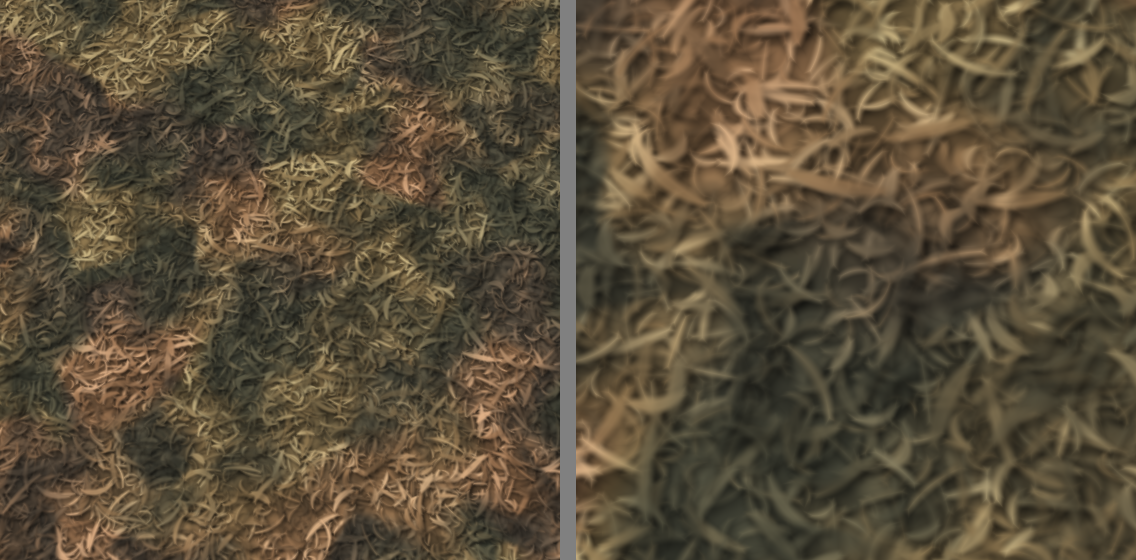
Left, the full canvas; right, a detail of the centre.
Write a Shadertoy shader that draws this texture.

```glsl
// Weathered lawn: soft, slender blades lie tangled in slate and straw patches.
// Each layer scatters one blade per grid cell, with a soft shadow below it;
// smoothed cellular noise steers the patch warmth, tint and clump brightness.

const int LAYERS = 10;

const vec3 COOL_DARK  = vec3(0.255, 0.250, 0.218);
const vec3 COOL_MID   = vec3(0.400, 0.370, 0.305);
const vec3 COOL_LIGHT = vec3(0.600, 0.535, 0.435);
const vec3 WARM_DARK  = vec3(0.355, 0.285, 0.200);
const vec3 WARM_MID   = vec3(0.540, 0.430, 0.305);
const vec3 WARM_LIGHT = vec3(0.790, 0.675, 0.520);
const vec3 RUST_TINT  = vec3(1.05, 0.97, 0.96);
const vec3 MOSS_TINT  = vec3(0.97, 1.02, 0.96);

vec4 hash4(vec2 cell, float seed) {
    vec4 h = fract(vec4(cell.xyx, seed) * vec4(0.1031, 0.1030, 0.0973, 0.1099));
    h += dot(h, h.wzxy + 33.33);
    return fract((h.xxyz + h.yzzw) * h.zywx);
}

// Cellular noise: random cell values blended by distance to their points.
float cellular(vec2 p, float seed) {
    vec2 cell = floor(p);
    float total = 0.0, weights = 0.0;
    for (int y = -1; y <= 1; y++)
    for (int x = -1; x <= 1; x++) {
        vec2 c = cell + vec2(x, y);
        vec4 h = hash4(c, seed);
        vec2 d = p - c - h.xy;
        float w = exp(-5.0 * dot(d, d));
        total += w * h.z;
        weights += w;
    }
    return total / weights;
}

vec3 ramp(vec3 dark, vec3 mid, vec3 light, float t) {
    return mix(mix(dark, mid, smoothstep(0.0, 0.5, t)), light, smoothstep(0.5, 1.0, t));
}

vec3 strawColor(float warmth, float tone) {
    return mix(ramp(COOL_DARK, COOL_MID, COOL_LIGHT, tone),
               ramp(WARM_DARK, WARM_MID, WARM_LIGHT, tone), warmth);
}

// Signed distance to a bent, tapered blade centred on the origin.
float bladeDistance(vec2 p, float angle, float halfLength, float halfWidth, float bend) {
    float c = cos(angle), s = sin(angle);
    p = vec2(c * p.x + s * p.y, c * p.y - s * p.x);
    float along = p.x / halfLength;
    p.y += bend * (along * along - 0.4);
    float taper = halfWidth * (1.0 - 0.6 * along * along);
    return max(abs(p.y) - taper, abs(p.x) - halfLength);
}

// The softness is the edge blur in cells; density is the share of cells in use.
vec3 addBlades(vec3 color, vec2 p, float seed, float softness, float density,
               float warmth, float clump, vec3 tint) {
    vec2 cell = floor(p);
    for (int y = -1; y <= 1; y++)
    for (int x = -1; x <= 1; x++) {
        vec2 c = cell + vec2(x, y);
        vec4 place = hash4(c, seed);
        vec4 look = hash4(c, seed + 41.7);
        vec4 kind = hash4(c, seed + 87.1);
        if (kind.x > density) continue;
        vec2 d = p - c - place.xy;

        float angle = 1.0 + (place.z + kind.y - 1.0) * 2.3;
        float halfLength = mix(0.30, 0.85, look.x * look.x);
        float halfWidth = mix(0.05, 0.13, look.y);
        float bend = (look.z - 0.5) * 0.36;
        float body = bladeDistance(d, angle, halfLength, halfWidth, bend);
        float shade = bladeDistance(d + vec2(-0.07, 0.13), angle, halfLength, halfWidth, bend);

        // Dry patches and raised clumps carry more of the pale blades.
        float tone = 0.62 * look.w + 0.32 * warmth * kind.z + 0.55 * (clump - 0.35);
        float bladeWarmth = clamp(warmth + (kind.w - 0.5) * 0.6, 0.0, 1.0);
        vec3 blade = strawColor(bladeWarmth, tone) * tint;

        float opacity = mix(0.45, 0.88, smoothstep(0.1, 0.7, tone));
        color *= 1.0 - 0.20 * smoothstep(2.0 * softness, -softness, shade);
        color = mix(color, blade, opacity * smoothstep(softness, -softness, body));
    }
    return color;
}

void mainImage(out vec4 fragColor, in vec2 fragCoord) {
    vec2 uv = fragCoord / iResolution.y;

    // Gentle foreshortening: blades grow smaller and flatter toward the top.
    vec2 lawn = vec2((uv.x - 0.5) * (0.85 + 0.30 * uv.y), uv.y * (0.85 + 0.28 * uv.y));

    // Broad patches with ragged borders and small clumps.
    vec2 sway = 0.02 * sin(lawn.yx * 29.0 + 2.0 * sin(lawn * 19.0));
    vec2 drift = lawn + sway;
    float clump = cellular(drift * 24.0, 27.0);
    float patches = 0.48 * cellular(drift * 5.5, 3.0)
                  + 0.32 * cellular(drift * 12.0, 8.0) + 0.20 * clump;
    float warmth = smoothstep(0.32, 0.68, patches);
    float hue = smoothstep(0.25, 0.75, cellular(drift * 6.0, 15.0));
    vec3 tint = mix(RUST_TINT, MOSS_TINT, hue);

    // Dim, mottled thatch beneath the blades.
    float mottle = cellular(lawn * 55.0, 21.0);
    vec3 color = strawColor(warmth, 0.30 * mottle) * tint * (0.80 + 0.35 * mottle);

    // Small dense blades first, long sparse stalks last.
    for (int i = 0; i < LAYERS; i++) {
        float depth = float(i) / float(LAYERS - 1);
        float scale = mix(44.0, 21.0, depth);
        vec2 offset = vec2(7.31, 3.77) * float(i + 1);
        color = addBlades(color, lawn * scale + offset, float(i) * 5.3 + 1.0, scale * 0.0031,
                          mix(1.0, 0.40, depth), warmth, clump, tint);
    }

    // Patchwide light: hollows sink, straw tufts catch the sun.
    color *= mix(0.92, 1.10, warmth);
    fragColor = vec4(clamp(color, 0.0, 1.0), 1.0);
}
```
